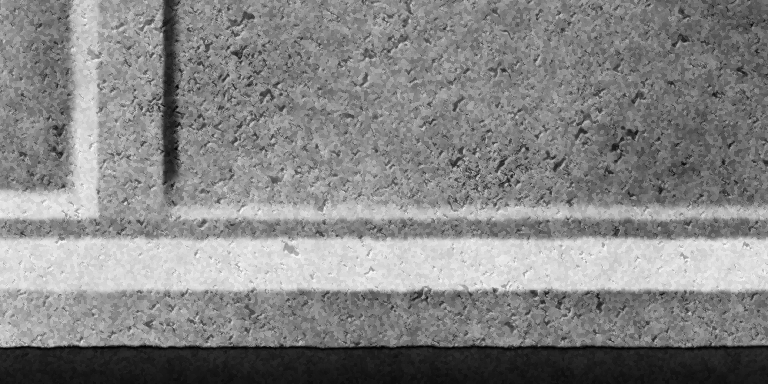
A Shadertoy shader for this texture:

```glsl
// Weathered plaster wall in grey, with painted bands, a shadowed groove and chipped pits.
#define BAND_SOFT 0.010
#define PAINT 0.85
#define MOTTLE 0.085
#define GRAIN 0.17
#define CHIP_DARK 0.30
#define CHIP_RIM 0.13
#define CHIP_DENSITY 0.22
#define LEDGE_Y 0.098
#define GROOVE_X 0.445

vec2 hash2(vec2 p) {
    vec3 q = fract(vec3(p.xyx) * vec3(0.1031, 0.1030, 0.0973));
    q += dot(q, q.yzx + 33.33);
    return fract((q.xx + q.yz) * q.zy);
}

mat2 rot(float a) {
    float c = cos(a), s = sin(a);
    return mat2(c, s, -s, c);
}

// Warped, layered sines: cloudy variation of about -1 to 1
float mottle(vec2 p) {
    float sum = 0.0, amp = 0.55;
    for (int i = 0; i < 6; i++) {
        p = rot(1.13) * p * 1.85 + 0.7 * sin(p.yx * 1.3 + float(i));
        sum += amp * sin(p.x + 1.7) * cos(p.y);
        amp *= 0.72;
    }
    return sum;
}

// Cellular grain: tone of the nearest jittered point
float grain(vec2 q) {
    float nearest = 9.0, tone = 0.0;
    for (int j = -1; j <= 1; j++)
    for (int i = -1; i <= 1; i++) {
        vec2 cell = floor(q) + vec2(i, j);
        vec2 d = q - cell - hash2(cell);
        if (dot(d, d) < nearest) {
            nearest = dot(d, d);
            tone = hash2(cell + 71.0).x - 0.5;
        }
    }
    return tone;
}

// Scattered ragged chips, one candidate in each cell
float chips(vec2 p, float scale, float density) {
    vec2 q = p * scale;
    q += 0.20 * sin(q.yx * 4.7 + 1.3) + 0.10 * sin(q.yx * 11.3);
    float soft = 0.12 + scale * 0.7 / iResolution.y;
    float cover = 0.0;
    for (int j = -1; j <= 1; j++)
    for (int i = -1; i <= 1; i++) {
        vec2 cell = floor(q) + vec2(i, j);
        vec2 kind = hash2(cell + 19.0);
        vec2 d = rot(6.28 * kind.x) * (q - cell - hash2(cell));
        float radius = 0.16 + 0.36 * kind.x * kind.x;
        float one = 1.0 - smoothstep(radius - soft, radius + soft, length(d * vec2(1.0, 2.0)));
        cover = max(cover, one * step(kind.y, density));
    }
    return cover;
}

float allChips(vec2 p, float density) {
    return max(max(chips(p, 26.0, density * 0.55), chips(p + 3.7, 48.0, density)),
               0.75 * chips(p + 8.1, 85.0, density * 1.2));
}

float blob(vec2 p, vec2 center, vec2 size) {
    vec2 d = (p - center) / size;
    return exp(-dot(d, d));
}

float rise(float edge, float soft, float v) { return smoothstep(edge - soft, edge + soft, v); }

float band(float v, float lo, float hi, float soft) {
    return rise(lo, soft, v) * (1.0 - rise(hi, soft, v));
}

// Broad tones of the wall, bands and ledge
float wallTone(vec2 p) {
    float tone = 0.54 - 0.07 * smoothstep(1.1, 2.0, p.x);
    tone += 0.06 * blob(p, vec2(0.75, 0.52), vec2(0.40, 0.10));
    tone -= 0.09 * blob(p, vec2(1.75, 0.58), vec2(0.30, 0.16));
    tone -= 0.12 * blob(p, vec2(2.05, 1.05), vec2(0.25, 0.25));
    tone += 0.07 * band(p.x, 0.25, 0.42, 0.02);

    // Inset panel and its bright corner frame
    float inset = (1.0 - rise(0.19, 0.02, p.x)) * rise(0.50, 0.02, p.y);
    float insetTone = 0.42 + 0.18 * blob(p, vec2(0.0, 0.95), vec2(0.12, 0.45));
    tone = mix(tone, insetTone, inset);
    float frame = (1.0 - rise(0.255, 0.007, p.x)) * rise(0.430, BAND_SOFT, p.y) * (1.0 - inset);
    tone = mix(tone, PAINT - 0.08 * smoothstep(0.5, 0.9, p.y), frame);

    // Vertical groove, then the thin bright line
    float side = p.x - GROOVE_X;
    float groove = rise(-0.020, 0.007, side) * (1.0 - rise(0.016, 0.016, side));
    tone = mix(tone, 0.13, 0.93 * groove * smoothstep(0.44, 0.57, p.y));
    float line = rise(0.428, BAND_SOFT, p.y) * (1.0 - rise(0.464, 0.016, p.y));
    tone = mix(tone, 0.82 - 0.05 * p.x, line * rise(0.455, 0.025, p.x));

    // Shaded strip, wide bright band, lower strip
    float strip = 1.0 - rise(0.425, BAND_SOFT, p.y);
    tone = mix(tone, 0.53 - 0.08 * smoothstep(0.3, 1.8, p.x), strip);
    tone = mix(tone, PAINT, 1.0 - rise(0.379, BAND_SOFT, p.y));
    float lower = 0.67 - 0.18 * smoothstep(0.0, 0.9, p.x);
    lower -= 0.09 * smoothstep(0.18, 0.245, p.y) * smoothstep(0.2, 1.3, p.x);
    tone = mix(tone, lower, 1.0 - rise(0.243, 0.009, p.y));

    // Dark ledge with a black seam
    float ledge = 0.08 + 0.06 * smoothstep(0.0, 0.09, p.y);
    tone = mix(tone, ledge, 1.0 - rise(LEDGE_Y, 0.004, p.y));
    return tone - 0.12 * exp(-pow((p.y - LEDGE_Y + 0.003) / 0.005, 2.0));
}

void mainImage(out vec4 fragColor, in vec2 fragCoord) {
    vec2 p = fragCoord / iResolution.y;
    float cloud = mottle(p * 4.0);
    float fine = mottle(p * 23.0 + 5.0);
    float tone = wallTone(p + 0.004 * vec2(fine, mottle(p * 17.0 + 2.0)));

    float paint = smoothstep(0.62, 0.82, tone);
    float lit = smoothstep(0.06, 0.40, tone);
    float cluster = blob(p, vec2(1.27, 0.545), vec2(0.15, 0.07))
                  + 0.65 * blob(p, vec2(0.61, 0.79), vec2(0.17, 0.16))
                  + 0.50 * blob(p, vec2(0.38, 0.70), vec2(0.07, 0.12));
    float density = CHIP_DENSITY * (1.0 - 0.65 * paint) * (0.9 + 0.5 * cloud) + 0.55 * cluster;

    // Surface wear: cloudy stains, grain, pits and their lit rims
    float wear = mix(0.22, 1.0, lit) * (1.0 - 0.5 * paint);
    tone += wear * (MOTTLE * (0.5 * cloud + 0.7 * fine) + GRAIN * grain(p * 115.0));
    float pit = allChips(p, density);
    float rim = max(allChips(p + vec2(-0.004, 0.005), density) - pit, 0.0);
    tone += lit * (CHIP_RIM * rim - CHIP_DARK * pit * (0.75 + 0.3 * cluster));
    fragColor = vec4(vec3(clamp(tone, 0.015, 0.95)), 1.0);
}
```
